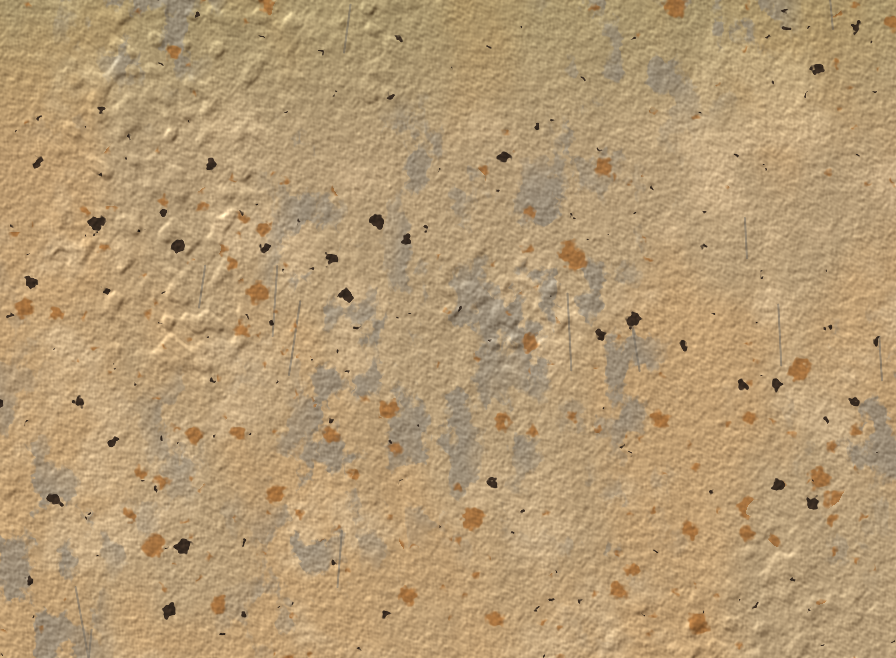
Write a WebGL 2 fragment shader that draws this texture.

```glsl
#version 300 es
precision highp float;

uniform vec2 u_resolution;
out vec4 fragColor;

// Colours
const vec3 GREY_TAN  = vec3(0.715, 0.615, 0.470);
const vec3 WARM_TAN  = vec3(0.750, 0.617, 0.445);
const vec3 PALE_TAN  = vec3(0.800, 0.690, 0.535);
const vec3 WORN_GREY = vec3(0.560, 0.520, 0.460);
const vec3 RUST      = vec3(0.610, 0.385, 0.175);
const vec3 CHIP      = vec3(0.170, 0.125, 0.095);
const vec3 OLIVE     = vec3(0.900, 0.930, 0.880);

// Sizes are fractions of the canvas height
const vec2  LIGHT_STEP   = vec2(-0.0022, 0.0036);
const float GRAIN_CELLS  = 88.0;
const float CRUMB_CELLS  = 48.0;
const float RELIEF       = 0.52;
const float RUST_CELLS   = 26.0;
const vec2  RUST_RADIUS  = vec2(0.0025, 0.0170);
const float CHIP_CELLS   = 23.0;
const vec2  CHIP_RADIUS  = vec2(0.0018, 0.0120);
const vec2  SCRATCH_GRID = vec2(13.0, 6.0);
const float SCRATCH_WIDTH = 0.0008;

float hash(vec2 p) {
    return fract(sin(dot(p, vec2(127.1, 311.7))) * 43758.5453);
}

vec2 hash2(vec2 p) {
    return vec2(hash(p), hash(p + 57.3));
}

float noise(vec2 p) {
    vec2 i = floor(p), f = fract(p);
    f = f * f * (3.0 - 2.0 * f);
    return mix(mix(hash(i), hash(i + vec2(1, 0)), f.x),
               mix(hash(i + vec2(0, 1)), hash(i + vec2(1, 1)), f.x), f.y);
}

float fbm(vec2 p) {
    const mat2 TURN = mat2(1.6, 1.2, -1.2, 1.6);
    float sum = 0.0, amp = 0.5;
    for (int i = 0; i < 5; i++) {
        sum += amp * noise(p);
        p = TURN * p + 7.3;
        amp *= 0.5;
    }
    return sum / 0.97;
}

// Surface height: fine sandy grain plus crumbs where the mask allows
float height(vec2 p, float crumbMask) {
    const mat2 TURN = mat2(0.8, 0.6, -0.6, 0.8);
    vec2 q = TURN * p;
    float grain = 0.42 * noise(q * GRAIN_CELLS)
                + 0.40 * noise(p * GRAIN_CELLS * 1.9 + 11.0)
                + 0.30 * noise(q * GRAIN_CELLS * 3.2 + 23.0);
    float crumb = smoothstep(0.45, 0.85, noise(q * CRUMB_CELLS + 5.0));
    return grain + crumb * crumbMask * 1.1;
}

// Coverage of scattered round spots, mostly small with a few large
float specks(vec2 p, float cells, vec2 radii, float share, float soft, float seed) {
    vec2 home = floor(p * cells);
    float cover = 0.0;
    for (int y = -1; y <= 1; y++)
    for (int x = -1; x <= 1; x++) {
        vec2 id = home + vec2(x, y);
        vec2 centre = (id + hash2(id + seed)) / cells;
        float present = step(hash(id + seed + 3.7), share);
        float radius = mix(radii.x, radii.y, pow(hash(id + seed + 9.1), 4.0));
        float d = length(p - centre) - radius;
        cover = max(cover, present * (1.0 - smoothstep(-soft, soft, d)));
    }
    return cover;
}

// Thin, nearly upright scratches
float scratches(vec2 p, float soft) {
    vec2 home = floor(p * SCRATCH_GRID);
    float cover = 0.0;
    for (int y = -1; y <= 1; y++)
    for (int x = -1; x <= 1; x++) {
        vec2 id = home + vec2(x, y);
        vec2 q = p - (id + hash2(id + 31.0)) / SCRATCH_GRID;
        float tilt = (hash(id + 41.0) - 0.5) * 0.4;
        float reach = mix(0.02, 0.07, hash(id + 47.0));
        vec2 along = reach * vec2(sin(tilt), cos(tilt));
        float t = clamp(dot(q, along) / dot(along, along), -1.0, 1.0);
        float d = length(q - along * t) - SCRATCH_WIDTH;
        cover = max(cover, step(hash(id + 53.0), 0.16) * (1.0 - smoothstep(0.0, soft, d)));
    }
    return cover;
}

void main() {
    float pixel = 1.0 / u_resolution.y;
    vec2 p = gl_FragCoord.xy * pixel;
    vec2 ragged = p + 0.009 * (vec2(noise(p * 95.0), noise(p * 95.0 + 40.0)) - 0.5)
                    + 0.007 * (vec2(noise(p * 190.0), noise(p * 190.0 + 70.0)) - 0.5);

    // Paint tone, with faint upright streaking
    float tone = fbm(p * vec2(4.0, 2.6) + 2.0);
    float streak = fbm(p * vec2(34.0, 6.0) + 15.0);
    vec3 color = mix(GREY_TAN, WARM_TAN, smoothstep(0.34, 0.62, tone));
    color = mix(color, PALE_TAN, 0.75 * smoothstep(0.52, 0.74, fbm(p * 11.0 + 31.0)));
    color *= 1.0 + 0.10 * (streak - 0.5);
    color *= mix(vec3(1.0), OLIVE, smoothstep(0.72, 1.05, p.y));

    // Worn patches
    float wornZone = smoothstep(0.46, 0.68, fbm(p * vec2(4.5, 3.0) + 63.0));
    float worn = smoothstep(0.52, 0.64, fbm(ragged * vec2(30.0, 19.0) + 8.0));
    color = mix(color, WORN_GREY, 0.75 * worn * wornZone);
    color = mix(color, WORN_GREY * 0.85, 0.6 * scratches(p, pixel));

    // Relief lit from the upper left
    float crumbMask = smoothstep(0.52, 0.70, fbm(p * 4.0 + 90.0));
    float slope = height(p, crumbMask) - height(p + LIGHT_STEP, crumbMask);
    color *= 1.0 + RELIEF * slope * vec3(0.90, 1.00, 1.12);

    // Rust blooms gather in loose clusters
    float rustShare = 0.45 * smoothstep(0.36, 0.68, fbm(p * 3.5 + 120.0));
    float rust = specks(ragged, RUST_CELLS, RUST_RADIUS, rustShare, 0.0035, 200.0);
    color = mix(color, RUST * (1.0 + 0.4 * slope), 0.75 * rust);

    // Dark chips
    float chips = specks(ragged, CHIP_CELLS, CHIP_RADIUS, 0.24, pixel * 0.8, 300.0);
    color = mix(color, CHIP * (1.0 + 0.8 * slope), 0.92 * chips);

    fragColor = vec4(clamp(color, 0.0, 1.0), 1.0);
}
```
